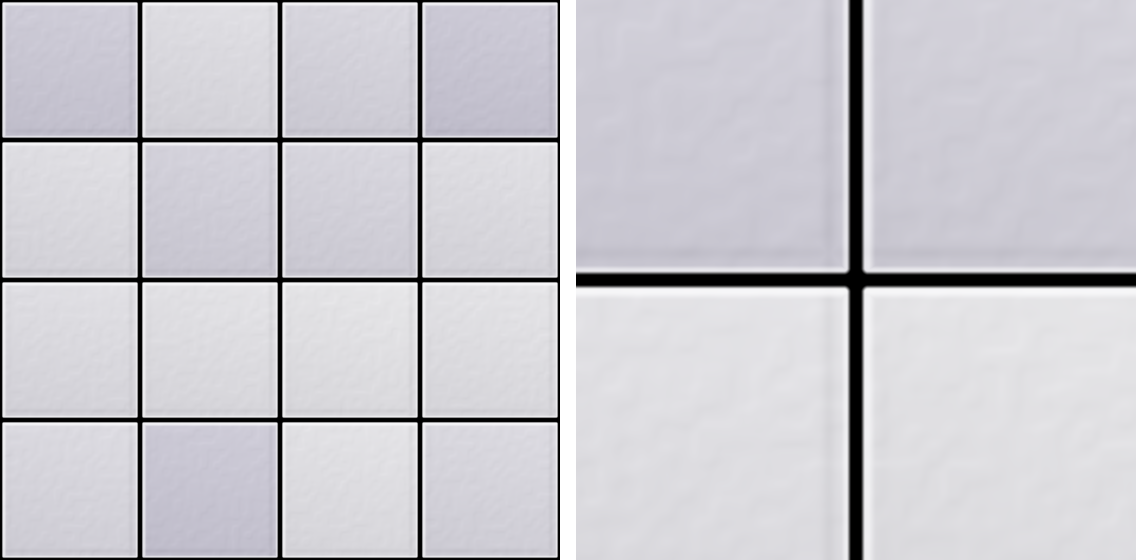
Left: the whole. Right: its middle third, enlarged.
Reproduce this pattern procedurally as a WebGL 2 fragment shader.

```glsl
#version 300 es
precision highp float;

uniform vec2 u_resolution;
out vec4 outColor;

const float TILES = 4.0;
const float GROUT_HALF = 0.0165;     // distances are in tile widths
const float CORNER_RADIUS = 0.012;
const float RIM_WIDE = 0.026;        // lit left and top rims
const float RIM_THIN = 0.016;        // right and bottom rims
const float SHADE_DEPTH = 0.048;     // centre of the crease inside the thin rims
const float SHADE_WIDTH = 0.016;
const float SHADE_AMOUNT = 0.035;
const float BUMP_CELLS = 88.0;       // whole number, so the noise wraps
const float BUMP_AMOUNT = 0.038;
const vec2 LIGHT_STEP = vec2(-0.0022, 0.0030);
const vec3 LAVENDER = vec3(0.772, 0.762, 0.815);
const vec3 PALE = vec3(0.878, 0.876, 0.886);
const vec3 GROUT = vec3(0.0);
const vec3 RIM = vec3(0.985, 0.985, 0.99);
const vec3 SLOPE_TINT = vec3(0.072, 0.074, 0.064);

// Paleness of each tile, rows from bottom to top
const mat4 TONES = mat4(
  0.58, 0.06, 0.86, 0.55,
  0.74, 0.85, 0.95, 0.88,
  0.74, 0.34, 0.45, 0.75,
  0.12, 0.72, 0.46, 0.05);

float hash(vec2 p) {
  vec3 q = fract(p.xyx * vec3(0.1031, 0.1030, 0.0973));
  q += dot(q, q.yzx + 33.33);
  return fract((q.x + q.y) * q.z);
}

float wrappedNoise(vec2 uv, float cells) {
  vec2 p = uv * cells;
  vec2 i = floor(p);
  vec2 f = fract(p);
  f = f * f * (3.0 - 2.0 * f);
  vec2 a = mod(i, cells);
  vec2 b = mod(i + 1.0, cells);
  return mix(mix(hash(a), hash(vec2(b.x, a.y)), f.x),
             mix(hash(vec2(a.x, b.y)), hash(b), f.x), f.y);
}

float surfaceHeight(vec2 uv) {
  float coarse = wrappedNoise(uv, BUMP_CELLS * 0.5);
  float fine = wrappedNoise(uv, BUMP_CELLS);
  return 0.45 * coarse + 0.55 * smoothstep(0.15, 0.85, fine);
}

float roundedBox(vec2 p, float halfSize, float radius) {
  vec2 d = abs(p) - halfSize + radius;
  return length(max(d, 0.0)) + min(max(d.x, d.y), 0.0) - radius;
}

// Bright strip that fades inward from an edge
float rim(float depth, float width) {
  return 1.0 - smoothstep(0.45 * width, 1.25 * width, depth);
}

float crease(float depth) {
  float t = (depth - SHADE_DEPTH) / SHADE_WIDTH;
  return exp(-t * t);
}

void main() {
  vec2 uv = gl_FragCoord.xy / u_resolution;
  vec2 cell = fract(uv * TILES);
  ivec2 id = ivec2(mod(floor(uv * TILES), TILES));
  float pixel = TILES / min(u_resolution.x, u_resolution.y);

  // Glaze tint, lighter towards the upper right
  vec3 color = mix(LAVENDER, PALE, TONES[id.y][id.x]);
  float slope = dot(cell - 0.5, vec2(0.22, 0.78));
  color += SLOPE_TINT * slope;

  // Embossed grain
  float relief = surfaceHeight(uv) - surfaceHeight(uv + LIGHT_STEP);
  color += BUMP_AMOUNT * relief;

  // Bevel: soft creases, then bright rims
  vec2 lowDepth = cell - GROUT_HALF;
  vec2 highDepth = 1.0 - cell - GROUT_HALF;
  float shade = max(crease(highDepth.x), 0.8 * crease(lowDepth.y));
  shade = max(shade, 0.25 * crease(lowDepth.x));
  color -= SHADE_AMOUNT * shade;
  float glow = max(0.62 * rim(lowDepth.x, RIM_WIDE), 0.78 * rim(highDepth.y, RIM_WIDE));
  glow = max(glow, 0.55 * rim(highDepth.x, RIM_THIN));
  glow = max(glow, 0.60 * rim(lowDepth.y, RIM_THIN));
  color = mix(color, RIM, glow);

  // Grout lines
  float edge = roundedBox(cell - 0.5, 0.5 - GROUT_HALF, CORNER_RADIUS);
  float softness = max(pixel, 0.006);
  color = mix(color, GROUT, smoothstep(-softness, softness, edge));

  outColor = vec4(clamp(color, 0.0, 1.0), 1.0);
}
```
